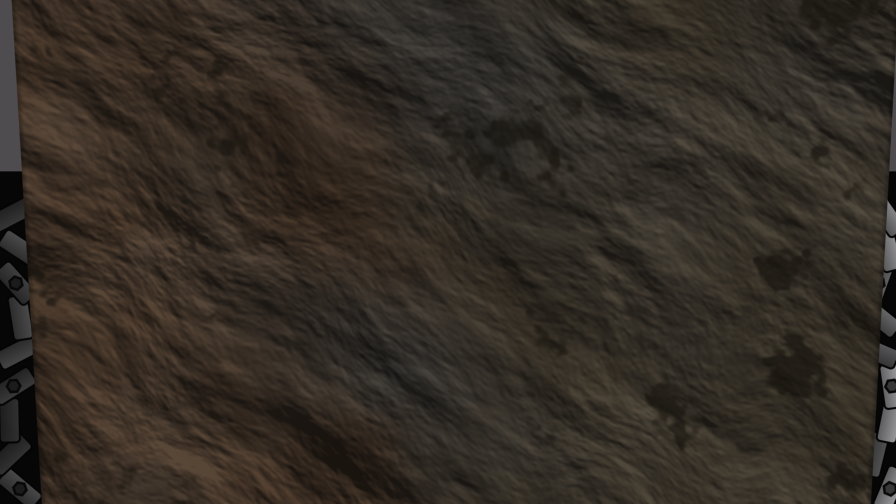
Reproduce this texture procedurally as a Shadertoy shader.

```glsl
#define GRAIN_ANGLE -0.60
#define GRAIN_STRETCH 0.48
#define RELIEF 0.040
#define GRIT 0.10
#define BROWN vec3(0.222, 0.171, 0.130)
#define OLIVE vec3(0.198, 0.175, 0.138)
#define SLATE vec3(0.180, 0.171, 0.157)
#define PIT vec3(0.085, 0.075, 0.052)
#define WALL vec3(0.31, 0.30, 0.31)

float hash(vec2 p) {
    vec3 q = fract(vec3(p.xyx) * 0.1031);
    q += dot(q, q.yzx + 33.33);
    return fract((q.x + q.y) * q.z);
}

float noise(vec2 p) {
    vec2 i = floor(p), f = fract(p);
    f = f * f * f * (f * (f * 6.0 - 15.0) + 10.0);
    return mix(mix(hash(i), hash(i + vec2(1, 0)), f.x),
               mix(hash(i + vec2(0, 1)), hash(i + vec2(1, 1)), f.x), f.y);
}

mat2 rotate(float a) {
    return mat2(cos(a), sin(a), -sin(a), cos(a));
}

float fbm(vec2 p, int octaves) {
    float sum = 0.0, amp = 0.5;
    mat2 turn = rotate(0.5) * 2.03;
    for (int i = 0; i < octaves; i++) {
        sum += amp * noise(p);
        p = turn * p + 17.3;
        amp *= 0.5;
    }
    return sum;
}

// Layered rock: ridges drawn out along the grain, slightly warped
float rockHeight(vec2 p) {
    vec2 q = rotate(-GRAIN_ANGLE) * p;
    q += 0.06 * vec2(noise(p * 5.0), noise(p * 5.0 + 31.0));
    q.x *= GRAIN_STRETCH;
    return 2.0 * fbm(q * 5.0 + 9.0, 6);
}

float blob(vec2 p, vec2 center, vec2 size) {
    vec2 d = rotate(-GRAIN_ANGLE) * (p - center) / size;
    return exp(-dot(d, d));
}

vec3 rock(vec2 p) {
    // Broad stains
    float stain = fbm(p * 3.0 + 4.0, 4) - 0.47;
    float slate = blob(p, vec2(0.85, 0.88), vec2(0.50, 0.24))
                + blob(p, vec2(0.78, 0.27), vec2(0.32, 0.16))
                + 0.5 * blob(p, vec2(1.65, 0.88), vec2(0.20));
    float right = smoothstep(0.45, 1.05, p.x + stain);
    vec3 color = mix(BROWN, OLIVE, right);
    color = mix(color, SLATE, clamp(slate + stain, 0.0, 1.0));
    color *= 1.0 + 0.45 * stain;

    // Lit slopes and sandy grit
    vec2 light = 0.0028 * normalize(vec2(0.5, 0.85));
    float slope = (rockHeight(p - light) - rockHeight(p + light)) / 0.0056;
    float rough = 0.75 + 0.55 * noise(p * 4.0 + 50.0) - 0.15 * right;
    float grit = noise(p * 130.0) - noise((p + 1.5 * light) * 130.0);
    color *= clamp(1.0 + RELIEF * rough * slope + GRIT * grit, 0.50, 1.50);

    // Dark crumbled patches, more frequent to the right
    float patches = fbm(rotate(-GRAIN_ANGLE) * p * vec2(6.0, 8.0) + 70.0, 5);
    float crumbs = patches + 0.12 * (noise(p * 60.0) - 0.5) + 0.05 * right;
    return mix(color, PIT, 0.65 * smoothstep(0.65, 0.76, crumbs));
}

float hexagon(vec2 p, float r) {
    p = abs(p);
    return max(p.x * 0.866 + p.y * 0.5, p.y) - r;
}

// Tilted metal plates with hexagonal bolts over black gaps
vec3 machinery(vec2 p, float px) {
    vec3 color = vec3(0.025);
    float gain = p.x > 0.9 ? 0.62 : 0.30;
    for (int i = 0; i < 9; i++) {
        float id = float(i) + (p.x > 0.9 ? 20.0 : 0.0);
        float seed = hash(vec2(id, 3.0));
        float side = p.x > 0.9 ? 1.755 : 0.03;
        vec2 q = p - vec2(side + 0.04 * (seed - 0.5), 0.03 + 0.068 * float(i));
        vec2 r = rotate(2.4 * (hash(vec2(id, 8.0)) - 0.5)) * q;
        vec2 box = abs(r) - vec2(0.012, 0.036);
        float plate = length(max(box, 0.0)) + min(max(box.x, box.y), 0.0) - 0.006;
        float shade = gain * (0.45 + 0.55 * seed) * (0.9 + 12.0 * r.x);
        color = mix(color, vec3(0.015), smoothstep(px, -px, plate - 0.004));
        color = mix(color, vec3(0.98, 0.98, 1.0) * shade, smoothstep(px, -px, plate));
        if (i % 3 == 0) {
            float bolt = hexagon(r, 0.014);
            color = mix(color, vec3(0.03), smoothstep(px, -px, bolt));
            color = mix(color, vec3(gain * 0.35), smoothstep(px, -px, bolt + 0.005));
        }
    }
    return color;
}

void mainImage(out vec4 fragColor, in vec2 fragCoord) {
    vec2 p = fragCoord / iResolution.y;
    p.x *= 1.77778 * iResolution.y / iResolution.x;
    float px = 0.8 / iResolution.y;

    // Backdrop behind the slab
    vec3 back = mix(machinery(p, px), WALL, smoothstep(-px, px, p.y - 0.66));

    // Slab with gently tapering sides
    float left = p.x - (0.083 - 0.060 * p.y);
    float rightSide = 1.728 + 0.055 * p.y - p.x;
    float inside = min(left, rightSide);
    vec3 color = rock(p) * mix(0.75, 1.0, smoothstep(0.0, 0.012, inside));
    fragColor = vec4(mix(back, color, smoothstep(-px, px, inside)), 1.0);
}
```
